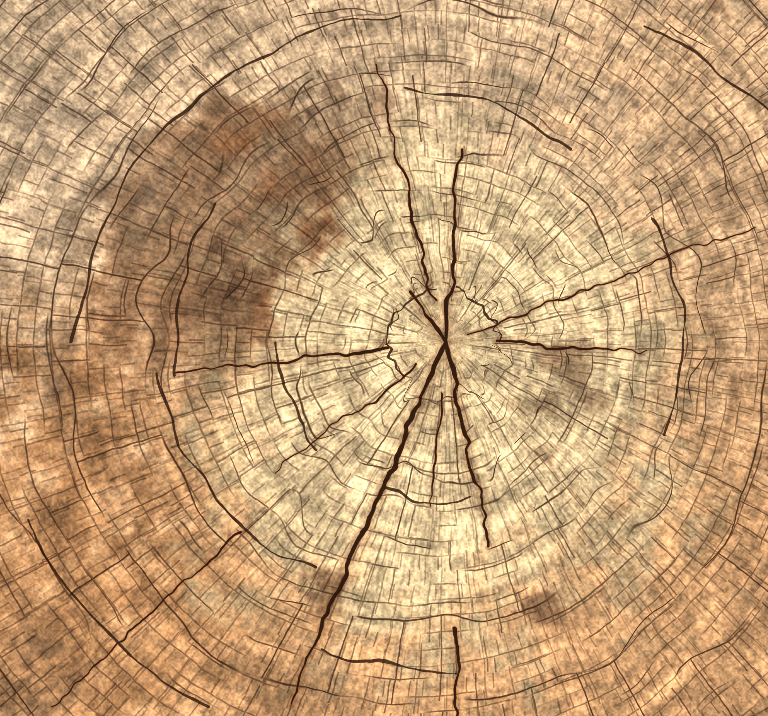
A Shadertoy shader for this texture:

```glsl
// Weathered cross-section of a tree trunk: growth rings, stains and drying cracks.
#define PITH vec2(.623, .522)
#define WARP .007
#define CRACK_WIDTH .0009
#define CRACK_DARK .8
#define GRAIN .3
#define RING_DENSITY 95.
#define PALE vec3(.96, .85, .65)
#define TAN vec3(.84, .71, .56)
#define ORANGE vec3(.83, .63, .44)
#define UMBER vec3(.47, .32, .21)
#define CREVICE vec3(.17, .09, .05)

const float TAU = 6.28319;

float hash(vec2 c) {
  vec3 h = fract(c.xyx * .1031);
  h += dot(h, h.yzx + 33.33);
  return fract((h.x + h.y) * h.z);
}

// Value noise that repeats along x.
float ringNoise(vec2 c, float period) {
  vec2 i = floor(c), f = fract(c);
  f = f * f * (3. - 2. * f);
  float x0 = mod(i.x, period), x1 = mod(i.x + 1., period);
  return mix(mix(hash(vec2(x0, i.y)), hash(vec2(x1, i.y)), f.x),
    mix(hash(vec2(x0, i.y + 1.)), hash(vec2(x1, i.y + 1.)), f.x), f.y);
}
float noise(vec2 c) { return ringNoise(c + 50., 8192.); }
float fbm(vec2 c) {
  float sum = 0., amp = .5;
  for (int i = 0; i < 5; i++) {
    sum += amp * noise(c);
    c = mat2(1.6, 1.2, -1.2, 1.6) * c + 7.3;
    amp *= .5;
  }
  return sum;
}

float line(float dist, float halfWidth, float px) {
  return 1. - smoothstep(halfWidth - .5 * px, halfWidth + .6 * px, dist);
}
float wrapAngle(float a) { return mod(a + .5 * TAU, TAU) - .5 * TAU; }

// Rows of ring segments split by jittered spokes.
float crackNet(float r, float turn, float band, float density, float px) {
  float k = r / band + .5 * ringNoise(vec2(turn * 40., 3. + r * 9.), 40.);
  float row = floor(k), edge = floor(k + .5);
  float n = floor(density * (row + .5)) + 5.;
  float a = turn * n + hash(vec2(row, 4));
  vec2 cell = vec2(mod(floor(a), n), row + 90. * band);
  float spoke = abs(fract(a) - .2 - .6 * hash(cell)) * TAU * r / n;
  float spokeOn = .25 + .75 * hash(cell + 17.);
  float arcOn = smoothstep(.38, .68, ringNoise(vec2(turn * 48., edge * 3.), 48.));
  return max(line(spoke, CRACK_WIDTH, px) * spokeOn,
    line(abs(k - edge) * band, CRACK_WIDTH, px) * arcOn);
}

// Long splits: degrees, inner and outer radius, half width.
const vec4 SPLITS[12] = vec4[](
  vec4(246.5, 0, .55, .0034), vec4(282, 0, .29, .0034), vec4(87, 0, .27, .003),
  vec4(104, .06, .4, .0019), vec4(123, 0, .085, .0038), vec4(186.5, .08, .38, .0019),
  vec4(357, .07, .28, .0019), vec4(20.8, .03, .46, .0012), vec4(272, .4, .54, .0024),
  vec4(265, .07, .23, .0016), vec4(217, .05, .3, .0013), vec4(222.5, .39, .75, .0013));
// Ring splits: middle, half span, radius, drift per radian.
const vec4 ARCS[12] = vec4[](
  vec4(168, 19, .38, 0), vec4(213, 27, .387, -.04), vec4(139, 41, .49, .04),
  vec4(78, 21, .34, .05), vec4(4, 27, .333, 0), vec4(220, 17, .622, -.04),
  vec4(260, 12, .46, 0), vec4(46, 12, .535, -.08), vec4(263, 16, .222, 0),
  vec4(160, 60, .08, 0), vec4(40, 40, .072, 0), vec4(200, 20, .234, 0));
// Stains: centre and radii.
const vec4 STAINS[9] = vec4[](
  vec4(.09, .47, .025, .09), vec4(.79, .47, .08, .05), vec4(.04, .06, .1, .06),
  vec4(.745, .39, .02, .04), vec4(.455, .17, .04, .03), vec4(.765, .15, .03, .02),
  vec4(1, .985, .05, .02), vec4(.29, .6, .06, .05), vec4(.46, .86, .08, .03));

void mainImage(out vec4 fragColor, in vec2 fragCoord) {
  float px = 1. / iResolution.y;
  vec2 p = fragCoord * px;
  vec2 q = p - PITH + WARP * (vec2(fbm(p * 26.), fbm(p * 26. + 40.)) - .48);
  float r = length(q), angle = atan(q.y, q.x), turn = angle / TAU + .5;
  float ringR = r * (1. + .1 * cos(angle - .35));
  float mottling = fbm(p * 30. + 9.);
  float rough = .35 * (fbm(p * 7.) - .48) + .6 * (mottling - .48);
  float streak = ringNoise(vec2(turn * 14., ringR * 26.), 14.) - .5;

  // Broad colour zones
  vec3 col = mix(TAN, ORANGE, smoothstep(.85, .2, p.y + rough));
  col = mix(col, ORANGE, .4 * smoothstep(.7, 1.05, p.x + rough));
  col = mix(col, vec3(.77, .66, .53), smoothstep(.25, 0., p.x + rough) * smoothstep(.5, .7, p.y));
  col = mix(col, vec3(.74, .51, .32), .55 * smoothstep(.45, 0., length(p - vec2(.12, .27)) + rough));
  float heart = length((p - vec2(.61, .45)) * vec2(1, .9));
  col = mix(col, PALE, .88 * smoothstep(.42, .19, heart + rough * .6));
  float side = wrapAngle(angle - 2.62);
  float rimR = .53 - .14 * smoothstep(-.15, -.65, side);
  float shade = smoothstep(.17, .29, r + rough * .4) * smoothstep(rimR, rimR - .09, r + rough * .2)
    * smoothstep(.92, .35, abs(side) + rough * .8);
  col = mix(col, UMBER, shade * clamp(.72 + 1.3 * rough + .55 * streak, .2, .95));
  for (int i = 0; i < 9; i++) {
    vec4 s = STAINS[i];
    float spot = smoothstep(1.25, .3, length((p - s.xy) / s.zw) - 3.5 * rough);
    col = mix(col, vec3(.33, .24, .17), .55 * spot * smoothstep(.35, .6, mottling));
  }

  // Rings, fibres and wear
  float rings = ringNoise(vec2(turn * 30., ringR * RING_DENSITY), 30.);
  float fibres = ringNoise(vec2(turn * 620., ringR * 60.), 620.);
  float wear = noise(p * 420.) * .5 + noise(p * 200.) * .5;
  col *= 1. + GRAIN * (rings + .8 * fibres + 1.7 * wear - 1.75);
  col *= 1. + .6 * (mottling - .47) + .12 * streak;

  // Small cracks at three scales
  float crack = 0.;
  for (float i = 0.; i < 3.; i++) {
    float net = crackNet(ringR, turn, .021 * exp2(i * 1.15), 4.6 + 1.6 * i, px);
    crack = max(crack, net * (.55 + .2 * i));
  }
  col = mix(col, CREVICE, CRACK_DARK * crack * smoothstep(.01, .06, r));

  // Deep splits with a rusty rim
  float deep = 0., rim = exp(-r / .012);
  for (int i = 0; i < 12; i++) {
    vec4 s = SPLITS[i], a = ARCS[i];
    float dir = radians(s.x);
    float along = dot(q, vec2(cos(dir), sin(dir)));
    float across = dot(q, vec2(-sin(dir), cos(dir)));
    float sway = .011 * noise(vec2(along * 22., s.x)) + .006 * noise(vec2(along * 85., s.x)) - .0085;
    across += sway * smoothstep(0., .08, along);
    float d = length(vec2(across, max(max(s.y - along, along - s.z), 0.)));
    float w = s.w * mix(1., .45, clamp((along - s.y) / (s.z - s.y), 0., 1.));
    deep = max(deep, line(d, w * (.2 + 1.6 * mottling), px));
    rim = max(rim, exp(-d / (w * 2.2)));
    float da = wrapAngle(angle - radians(a.x));
    float bend = .012 * (ringNoise(vec2(turn * 50., a.x), 50.) - .5);
    float ad = abs(r - a.z - a.w * da - bend) + r * max(abs(da) - radians(a.y), 0.);
    deep = max(deep, .88 * line(ad, .0035 * mottling - .0002, px));
  }
  col = mix(col, vec3(.45, .24, .12), .6 * rim);
  col = mix(col, CREVICE, .93 * deep);
  fragColor = vec4(clamp(col, 0., 1.), 1);
}
```
